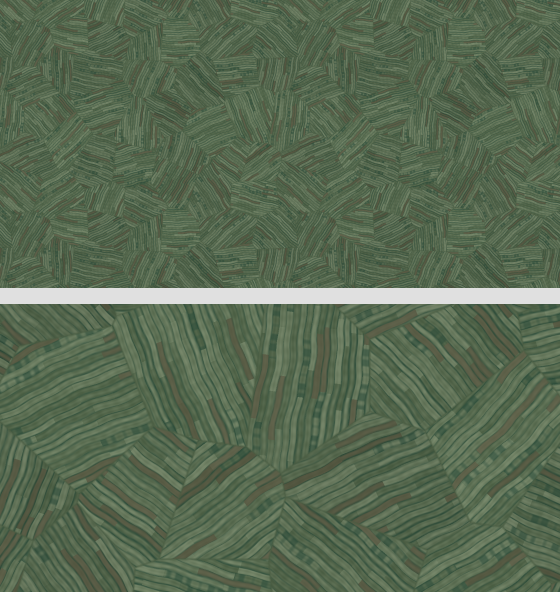
Top, the full canvas; bottom, a detail of the centre.
Write a WebGL 2 fragment shader that draws this pattern.

```glsl
#version 300 es
precision highp float;

uniform vec2 u_resolution;
out vec4 fragColor;

// Lengths are fractions of the canvas height
#define TILE vec2(0.992, 0.662)
#define CELLS vec2(7.0, 5.0)
#define JITTER 0.85
#define STRAND 0.0078
#define STRAND_LENGTH 0.075
#define SEAM 0.0022
#define LIGHT vec3(0.452, 0.515, 0.405)
#define DARK vec3(0.285, 0.360, 0.257)
#define TEAL vec3(0.160, 0.285, 0.215)
#define BROWN vec3(0.335, 0.315, 0.235)
#define SAMPLES 3

float hash(vec2 p) {
    vec3 h = fract(vec3(p.xyx) * 0.1031);
    h += dot(h, h.yzx + 33.33);
    return fract((h.x + h.y) * h.z);
}

vec2 hash2(vec2 p) {
    return vec2(hash(p + 17.3), hash(p + 71.9));
}

// Split, flecked straw laid along the x axis of one patch
vec3 straw(vec2 q, float seed) {
    float phase = seed * 40.0;
    float bend = 0.22 * sin(q.x * 47.0 + phase) + 0.10 * sin(q.x * 131.0 + q.y * 60.0);
    float v = q.y * (1.0 + 1.2 * (seed - 0.5) * q.x) / STRAND + bend;
    float row = floor(v);
    float across = fract(v);

    // Each strand is broken into pieces of its own tone
    float piece = floor(q.x / STRAND_LENGTH + 9.0 * hash(vec2(row, phase)));
    vec2 key = vec2(row + 50.0 + phase, piece + 31.0 + phase);
    float tone = hash(key);
    float kind = hash(key + 5.7);

    // Fine fibres and short flecks
    float fibre = sin(v * 11.0 + 3.0 * sin(q.x * 23.0 + row));
    float fleck = sin(q.x * 310.0 + row * 2.4) * sin(q.x * 173.0 + row * 5.1 + phase);
    vec3 color = mix(DARK, LIGHT, clamp(0.15 + 0.75 * tone + 0.10 * fibre + 0.16 * fleck, 0.0, 1.0));
    color = mix(color, BROWN, 0.65 * step(0.88, kind));

    // Shadowed gaps of uneven depth between strands
    float gapWidth = mix(0.12, 0.42, hash(key + 11.1));
    float gap = 1.0 - smoothstep(0.0, gapWidth, min(across, 1.0 - across));
    float depth = 0.25 + 0.6 * hash(vec2(row + 80.0, phase + 3.0)) + 0.2 * fleck;
    color = mix(color, TEAL, gap * clamp(depth, 0.0, 1.0));
    return mix(color, TEAL, 0.6 * step(kind, 0.08) * smoothstep(-0.4, 0.5, fleck));
}

// Wrapped cellular patches, each with its own grain direction
vec3 marquetry(vec2 p) {
    vec2 size = TILE / CELLS;
    vec2 base = floor(p / size);
    vec2 nearest = vec2(0.0), second = vec2(0.0), patchId = vec2(0.0);
    float d1 = 1e3, d2 = 1e3;
    for (int j = -1; j <= 1; j++) {
        for (int i = -1; i <= 1; i++) {
            vec2 cell = base + vec2(i, j);
            vec2 id = mod(cell, CELLS);
            vec2 offset = p - (cell + 0.5 + JITTER * (hash2(id) - 0.5)) * size;
            float d = dot(offset, offset);
            if (d < d1) {
                d2 = d1;
                second = nearest;
                d1 = d;
                nearest = offset;
                patchId = id;
            } else if (d < d2) {
                d2 = d;
                second = offset;
            }
        }
    }
    float edge = (d2 - d1) / (2.0 * length(second - nearest));

    float seed = hash(patchId + 3.1);
    float turn = fract(patchId.x * 0.38 + patchId.y * 0.29 + 0.3 * seed);
    float angle = 3.14159 * turn;
    float c = cos(angle), s = sin(angle);
    vec3 color = straw(mat2(c, -s, s, c) * nearest, seed);

    // Sheen follows the patch, with a thin seam around it
    color *= 0.96 + 0.08 * hash(patchId + 9.4);
    return mix(color, DARK, 0.6 * (1.0 - smoothstep(0.0, SEAM, edge)));
}

void main() {
    vec3 sum = vec3(0.0);
    for (int j = 0; j < SAMPLES; j++) {
        for (int i = 0; i < SAMPLES; i++) {
            vec2 shift = (vec2(i, j) + 0.5) / float(SAMPLES) - 0.5;
            sum += marquetry((gl_FragCoord.xy + shift) / u_resolution.y);
        }
    }
    fragColor = vec4(sum / float(SAMPLES * SAMPLES), 1.0);
}
```
